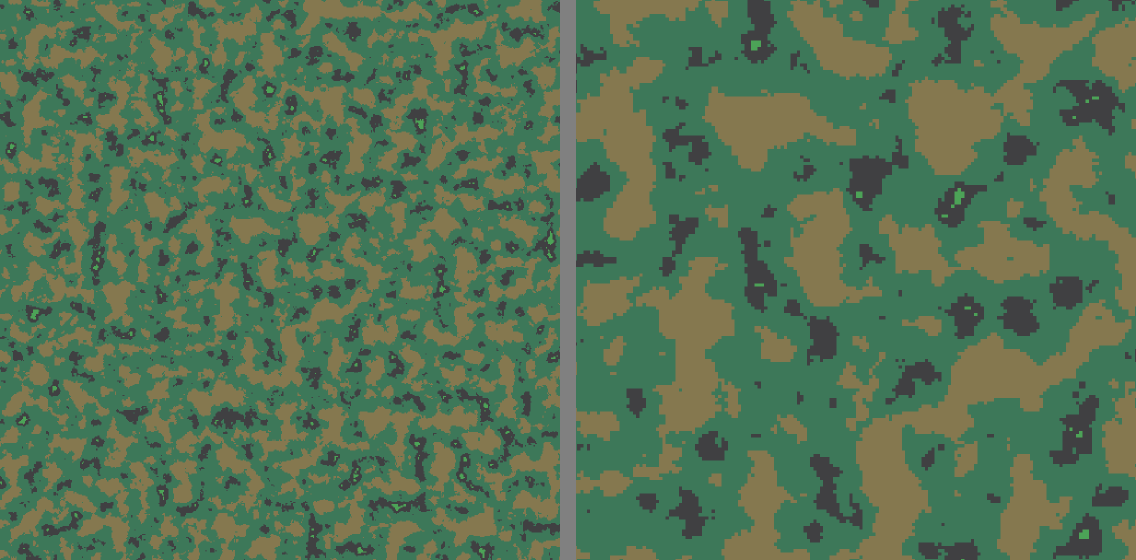
Left, the full canvas; right, a detail of the centre.
Reproduce this pattern procedurally as a Shadertoy shader.

```glsl
// Mottled camouflage: one fractal gradient-noise field, sampled on a fine square
// grid, is cut at rising levels into tan patches, a green ground, charcoal spots
// and rare bright green cores inside the largest spots.

#define GRID 512.0          // square grains across the canvas
#define PATCH_SCALE 26.0    // noise lattice cells across the canvas
#define OCTAVES 5
#define GAIN 0.5            // strength of each finer octave
#define FIELD_SPREAD 0.249  // standard deviation of the summed noise
#define TAN_LEVEL -0.485    // levels in standard deviations
#define SPOT_LEVEL 1.33
#define CORE_LEVEL 2.5

const vec3 GROUND_GREEN = vec3(0.24, 0.47, 0.35);
const vec3 PATCH_TAN = vec3(0.52, 0.47, 0.31);
const vec3 SPOT_CHARCOAL = vec3(0.25, 0.25, 0.26);
const vec3 CORE_GREEN = vec3(0.30, 0.64, 0.34);

// Integer hash of a lattice point
uint hash(ivec2 cell, int seed) {
    uint h = uint(cell.x) * 0x9E3779B1u ^ uint(cell.y) * 0x85EBCA77u
           ^ uint(seed + 1) * 0xC2B2AE3Du;
    h = (h ^ (h >> 15)) * 0x2C1B3C6Du;
    h = (h ^ (h >> 12)) * 0x297A2D39u;
    return h ^ (h >> 15);
}

// Dot product of a random unit gradient with the offset from its corner
float cornerSlope(ivec2 cell, vec2 offset, int seed) {
    float angle = float(hash(cell, seed) >> 8) / 16777216.0 * 6.283185;
    return dot(vec2(cos(angle), sin(angle)), offset);
}

float gradientNoise(vec2 p, int seed) {
    ivec2 cell = ivec2(floor(p));
    vec2 f = fract(p);
    vec2 fade = f * f * f * (f * (f * 6.0 - 15.0) + 10.0);
    float a = cornerSlope(cell, f, seed);
    float b = cornerSlope(cell + ivec2(1, 0), f - vec2(1, 0), seed);
    float c = cornerSlope(cell + ivec2(0, 1), f - vec2(0, 1), seed);
    float d = cornerSlope(cell + ivec2(1, 1), f - vec2(1, 1), seed);
    return mix(mix(a, b, fade.x), mix(c, d, fade.x), fade.y);
}

// Octave sum scaled to unit spread; shifts keep the lattices from lining up
float camouflageField(vec2 p) {
    float sum = 0.0, amplitude = 1.0;
    p *= PATCH_SCALE;
    for (int i = 0; i < OCTAVES; i++) {
        sum += amplitude * gradientNoise(p, i);
        p = p * 2.0 + vec2(0.37, 0.71);
        amplitude *= GAIN;
    }
    return sum / FIELD_SPREAD;
}

// Flat colour of the grain that holds p
vec3 grainColour(vec2 p) {
    float level = camouflageField((floor(p * GRID) + 0.5) / GRID);
    if (level < TAN_LEVEL) return PATCH_TAN;
    if (level < SPOT_LEVEL) return GROUND_GREEN;
    return level < CORE_LEVEL ? SPOT_CHARCOAL : CORE_GREEN;
}

void mainImage(out vec4 fragColor, in vec2 fragCoord) {
    // Four samples per pixel smooth the grain edges at any canvas size
    vec3 colour = vec3(0.0);
    for (int i = 0; i < 4; i++) {
        vec2 shift = vec2(i & 1, i >> 1) * 0.5 - 0.25;
        colour += 0.25 * grainColour((fragCoord + shift) / iResolution.y);
    }
    fragColor = vec4(colour, 1.0);
}
```
